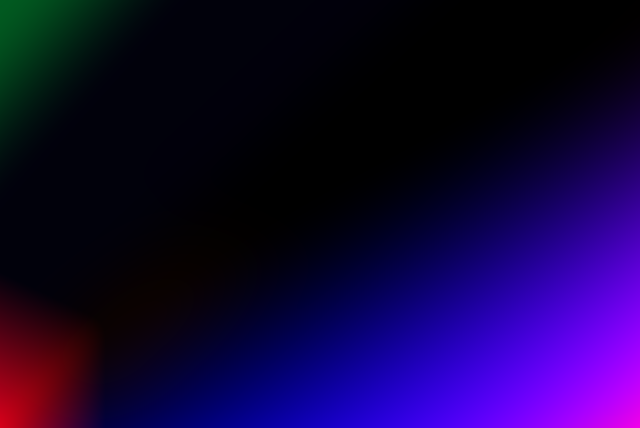
A WebGL 1 fragment shader for this background:

```glsl
precision highp float;
// Dark backdrop lit from three corners: a wide blue to magenta sweep at lower
// right, a small creased red glow at lower left and a soft green one at upper left.
// Each glow is a falloff along slanted straight contours; the lights are added.

uniform vec2 u_resolution;

// Base tones
const vec3 NIGHT = vec3(0.003, 0.002, 0.045);
const vec3 EMBER = vec3(0.045, 0.008, 0.0);

// Lower right sweep: contour slants and reach, in canvas fractions
const vec2 BLUE_SLANT = vec2(1.0, 1.17);
const vec2 BLUE_RANGE = vec2(0.2, 1.15);
const vec2 MAGENTA_SLANT = vec2(1.0, 0.7);
const float MAGENTA_REACH = 0.75;
const float MAGENTA_POWER = 2.2;
const float MAGENTA_LEVEL = 0.95;
const float CORNER_DIM = 0.08;

// Lower left kite
const vec3 RED = vec3(0.87, 0.0, 0.0);
const vec2 RED_SIDE = vec2(0.165, 0.365);
const float RED_TILT = 0.71;
const float RED_POWER = 1.08;
const float CREASE_SOFTNESS = 0.12;
const float WINE_TINT = 0.10;

// Upper left glow
const vec3 GREEN = vec3(0.0, 0.35, 0.08);
const vec2 GREEN_REACH = vec2(0.3, 0.5);

// Dark valley running diagonally between the lights
const vec2 VALLEY_START = vec2(0.143, 0.14);
const vec2 VALLEY_END = vec2(0.677, 0.883);
const float VALLEY_WIDTH = 0.11;

float softMax(float a, float b, float k) {
    float h = max(k - abs(a - b), 0.0) / k;
    return max(a, b) + 0.25 * k * h * h;
}

vec3 violetSweep(vec2 uv) {
    vec2 d = vec2(1.0 - uv.x, uv.y);
    float s = dot(d, BLUE_SLANT);
    float blue = 1.0 - smoothstep(BLUE_RANGE.x, BLUE_RANGE.y, s);
    blue -= CORNER_DIM * (1.0 - smoothstep(0.0, 0.15, s));
    float warm = max(1.0 - dot(d, MAGENTA_SLANT) / MAGENTA_REACH, 0.0);
    return vec3(MAGENTA_LEVEL * pow(warm, MAGENTA_POWER), 0.0, blue);
}

vec3 redKite(vec2 uv) {
    float side = uv.x / RED_SIDE.x;
    float top = (uv.y + RED_TILT * uv.x) / RED_SIDE.y;
    float edge = softMax(side, top, CREASE_SOFTNESS);
    float glow = pow(max(1.0 - edge, 0.0), RED_POWER);
    // The upper facet leans to wine, the right one stays pure red.
    float wine = WINE_TINT * smoothstep(-0.2, 0.3, top - side);
    return glow * (RED + vec3(0.0, 0.0, wine));
}

vec3 greenCorner(vec2 uv) {
    vec2 d = vec2(uv.x, 1.0 - uv.y) / GREEN_REACH;
    return GREEN * (1.0 - smoothstep(0.0, 1.0, d.x + d.y));
}

vec3 nightBase(vec2 uv) {
    vec2 along = normalize(VALLEY_END - VALLEY_START);
    vec2 rel = uv - VALLEY_START;
    float across = (rel.x * along.y - rel.y * along.x) / VALLEY_WIDTH;
    float valley = exp(-across * across);
    // Navy lives on the upper left side and sinks to black in the valley.
    float navy = (1.0 - valley) * (1.0 - smoothstep(-1.5, 1.0, across));
    // Warm residue in the lower part of the valley.
    float t = dot(rel, along);
    float ember = valley * smoothstep(-0.2, 0.05, t)
                * (1.0 - smoothstep(0.12, 0.5, t));
    return NIGHT * navy + EMBER * ember;
}

void main() {
    vec2 uv = gl_FragCoord.xy / u_resolution;
    vec3 color = nightBase(uv) + violetSweep(uv) + redKite(uv) + greenCorner(uv);
    gl_FragColor = vec4(clamp(color, 0.0, 1.0), 1.0);
}
```
